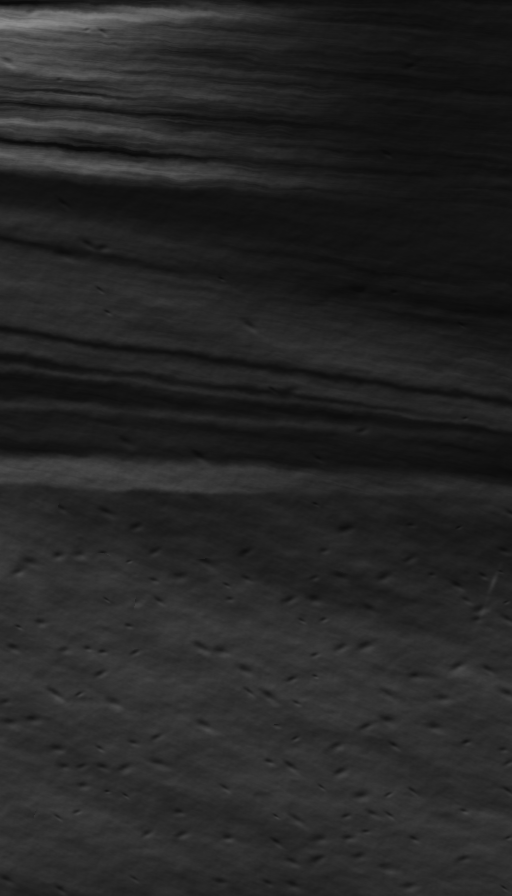
A Shadertoy shader for this texture:

```glsl
// Dim, wind-carved rock: slanted strata lit from the upper left, a pale ledge, and a pitted floor.
// Soft-edged layers are painted from top to bottom along sloping lines, then
// stretched noise adds streaks, embossed noise adds relief and jittered cells add pits.

float hash(vec2 p) {
    vec3 q = fract(vec3(p.xyx) * 0.1031);
    q += dot(q, q.yzx + 33.33);
    return fract((q.x + q.y) * q.z);
}

float noise(vec2 p) {
    vec2 i = floor(p), f = fract(p);
    f = f * f * (3.0 - 2.0 * f);
    return mix(mix(hash(i), hash(i + vec2(1, 0)), f.x),
               mix(hash(i + vec2(0, 1)), hash(i + vec2(1, 1)), f.x), f.y);
}

// Layered noise centred on zero
float fbm(vec2 p) {
    float sum = 0.0, amp = 0.5;
    for (int i = 0; i < 4; i++) {
        sum += amp * (noise(p) - 0.5);
        p = p * 2.03 + 17.3;
        amp *= 0.55;
    }
    return sum;
}

// Noise surface lit from above
float relief(vec2 p) {
    return fbm(p) - fbm(p + vec2(0.15, 0.45));
}

// Soft step that becomes 1 below the given depth
float below(float depth, float edge, float soft) {
    return smoothstep(edge - soft, edge + soft, depth);
}

// Soft line across the depth axis
float line(float depth, float centre, float width) {
    float d = (depth - centre) / width;
    return exp(-d * d);
}

// Scattered dents: dark upper lip, lit lower lip
float pits(vec2 p, float density) {
    float sum = 0.0;
    vec2 cell = floor(p);
    for (int j = -1; j <= 1; j++)
    for (int i = -1; i <= 1; i++) {
        vec2 id = cell + vec2(i, j);
        float size = mix(0.08, 0.24, hash(id + 7.7));
        vec2 d = p - id - 0.2 - 0.6 * vec2(hash(id + 1.3), hash(id + 5.1));
        d.y += d.x * (hash(id + 9.2) - 0.6);
        d /= size * vec2(1.4, 0.7);
        vec2 lip = d - vec2(0.5, 1.2);
        sum += step(hash(id + 3.9), density) * (0.8 * exp(-dot(lip, lip)) - exp(-dot(d, d)));
    }
    return sum;
}

// Upper wall, ending at the ledge
float wallTone(float x, float t, vec2 p) {
    // Lit streaks at the top
    float lit = 1.0 - smoothstep(0.0, 0.85, x);
    float slanted = t - 0.045 * x;
    float streak = fbm(vec2(p.x * 4.0, slanted * 85.0)) + 0.6 * fbm(vec2(p.x * 9.0, slanted * 190.0));
    float v = mix(0.07, 0.225, lit) + streak * mix(0.06, 0.33, lit);
    v -= 0.11 * lit * (line(t, 0.119 + 0.035 * x, 0.005) + line(t, 0.158 + 0.05 * x, 0.004));
    v -= 0.07 * lit * (line(t, 0.085 + 0.04 * x, 0.004) + line(t, 0.102 + 0.03 * x, 0.003));
    v += 0.09 * lit * (line(t, 0.136 + 0.04 * x, 0.005) + line(t, 0.176 + 0.05 * x, 0.007));
    v += 0.23 * (1.0 - smoothstep(0.1, 0.75, x)) * line(t, 0.027 - 0.025 * x, 0.009);
    v += 0.11 * (1.0 - smoothstep(0.0, 0.4, x)) * line(t, 0.06, 0.022);
    v *= mix(0.65, 1.0, below(t, 0.008 - 0.01 * x, 0.008));

    // Deep shadow and the grey shelves below it
    float level = t - 0.09 * x;
    float grain = fbm(vec2(p.x * 5.0, level * 50.0)) + 0.7 * fbm(vec2(p.x * 10.0, level * 150.0));
    v = mix(v, 0.075 + 0.03 * grain, below(t, 0.19 + 0.05 * x, 0.008));
    float shelf = mix(0.15, 0.07, smoothstep(0.1, 0.75, x));
    v = mix(v, shelf + 0.07 * grain, below(t, 0.229 + 0.08 * x, 0.016));
    v = mix(v, 0.17 - 0.03 * x + 0.09 * grain, below(t, 0.285 + 0.115 * x, 0.03));
    v -= 0.07 * (1.0 - smoothstep(0.1, 0.6, x)) * line(t, 0.265 + 0.1 * x, 0.006);

    // Narrow grooves fanning to the right
    v = mix(v, 0.06, 0.95 * line(t, 0.368 + 0.082 * x, 0.006));
    v = mix(v, 0.07 + 0.06 * grain, below(t, 0.394 + 0.08 * x, 0.005));
    v += 0.07 * line(t, 0.409 + 0.07 * x, 0.004);
    v += 0.09 * (1.0 - 0.7 * x) * line(t, 0.45 + 0.042 * x, 0.006);
    v += 0.04 * (1.0 - x) * line(t, 0.477 + 0.035 * x, 0.014);

    // Pale ledge
    float ledge = mix(0.255, 0.16, smoothstep(0.0, 0.9, x));
    return mix(v, ledge + 0.09 * grain, below(t, 0.507 + 0.03 * x, 0.009));
}

// Lower floor with drifts running down to the right
float floorTone(float x, float t, vec2 p) {
    vec2 drift = vec2(p.x + 0.3 * t, t - 0.32 * p.x);
    float v = mix(0.12, 0.186, smoothstep(0.54 + 0.09 * x, 0.66 + 0.15 * x, t));
    v += 0.035 * (1.0 - smoothstep(0.0, 0.3, x)) * (1.0 - smoothstep(0.56, 0.66, t));
    v += 0.1 * fbm(drift * vec2(5.0, 24.0)) + 0.06 * fbm(drift * vec2(22.0, 80.0));
    return v - 0.05 * smoothstep(0.93, 1.02, t - 0.04 * x);
}

void mainImage(out vec4 fragColor, in vec2 fragCoord) {
    float x = fragCoord.x / iResolution.x;
    float t = 1.0 - fragCoord.y / iResolution.y;
    vec2 p = vec2(fragCoord.x / iResolution.y, t);

    // Gently ragged strata
    float wavy = t + 0.01 * fbm(p * vec2(9.0, 16.0)) + 0.006 * fbm(p * vec2(45.0, 60.0));
    float ground = below(wavy, 0.54 + 0.028 * x - 0.013 * x * x, 0.004);
    float v = mix(wallTone(x, wavy, p), floorTone(x, t, p), ground);

    // Relief and dents scale with the light; dents gather in patches
    float light = clamp(v / 0.18, 0.3, 1.4);
    v += light * (0.055 * relief(p * vec2(40.0, 75.0)) + 0.04 * relief(p * vec2(90.0, 140.0)));
    float patches = smoothstep(0.3, 0.75, noise(p * 9.0));
    v += light * 0.085 * pits(p * 38.0, mix(0.06, 0.08 + 0.36 * patches, ground));

    // Faint slanted scratch at the right
    float along = smoothstep(0.62, 0.65, t) * (1.0 - smoothstep(0.7, 0.715, t));
    v += 0.09 * along * noise(p * 60.0) * line(x, 0.922 + 0.65 * (0.714 - t), 0.005);

    fragColor = vec4(vec3(clamp(v, 0.045, 0.55)), 1.0);
}
```
